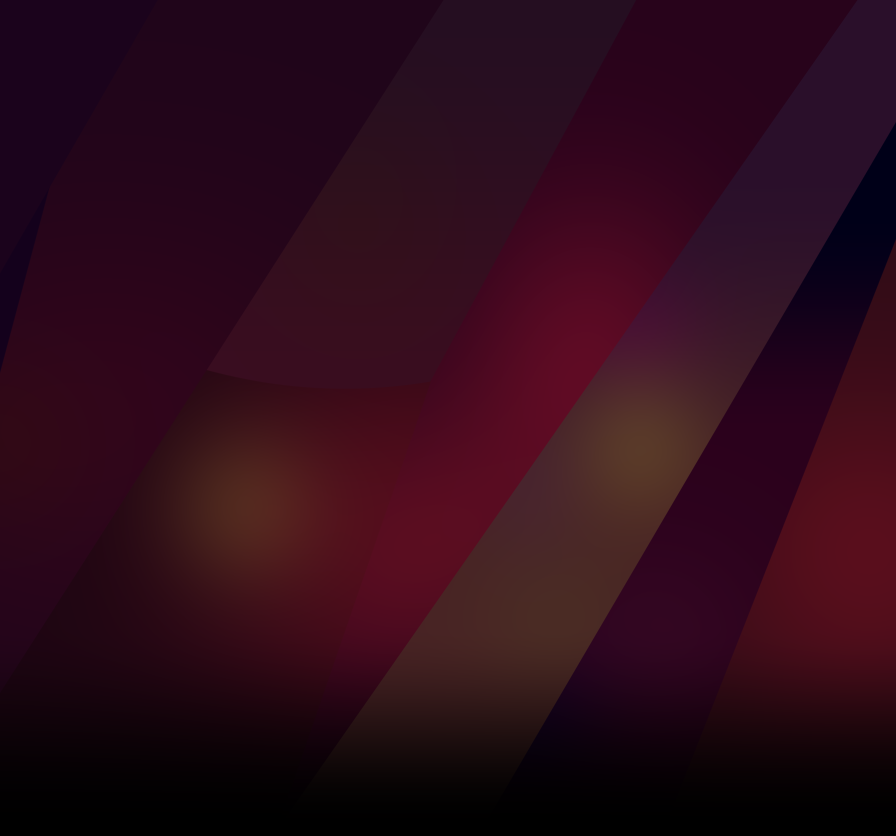
Reproduce this background procedurally as a Shadertoy shader.

```glsl
// Dark slanted glass panels lit by soft crimson, olive and violet glows.
// Each panel is a base tone plus gaussian glows; straight slanted edges
// and one shallow arc mask the panels, and the floor fades to black.

#define FADE_LOW 0.01
#define FADE_HIGH 0.25
#define ARC_CENTER 0.385
#define ARC_BASE 0.535
#define ARC_BEND 0.94
#define EDGE_PIXELS 0.8

// Coverage to the right of the slanted line from top to bottom
float rightOf(vec2 p, vec2 top, vec2 bottom) {
    float t = (p.y - bottom.y) / (top.y - bottom.y);
    float w = EDGE_PIXELS / iResolution.x;
    return smoothstep(-w, w, p.x - mix(bottom.x, top.x, t));
}

// Soft elliptical light
float glow(vec2 p, vec2 center, vec2 radius) {
    vec2 d = (p - center) / radius;
    return exp(-dot(d, d));
}

// Blend from 0 at height "high" to 1 at height "low"
float descend(float y, float high, float low) {
    return 1.0 - smoothstep(low, high, y);
}

vec3 leftPanel(vec2 p) {
    vec3 plum = vec3(0.125, 0.020, 0.100);
    plum += vec3(0.065, 0.0, 0.005) * glow(p, vec2(0.12, 0.50), vec2(0.30, 0.25));
    plum += vec3(0.01, 0.015, -0.02) * glow(p, vec2(0.0, 0.47), vec2(0.10, 0.10));
    vec3 indigo = vec3(0.080, 0.005, 0.110);
    vec3 violet = vec3(0.105, 0.012, 0.110);
    vec3 col = mix(indigo, plum, rightOf(p, vec2(0.052, 0.763), vec2(0.0, 0.554)));
    return mix(violet, col, rightOf(p, vec2(0.176, 1.0), vec2(0.0, 0.673)));
}

vec3 upperPanel(vec2 p) {
    vec3 col = mix(vec3(0.145, 0.055, 0.130), vec3(0.225, 0.050, 0.125),
                   descend(p.y, 1.0, 0.52));
    return col + vec3(0.0, 0.01, -0.02) * glow(p, vec2(0.40, 0.74), vec2(0.12, 0.15));
}

vec3 lowerPanel(vec2 p) {
    vec3 col = vec3(0.110, 0.020, 0.070);
    col += vec3(0.22, 0.03, 0.04) * glow(p, vec2(0.47, 0.36), vec2(0.25));
    return col + vec3(0.10, 0.125, 0.03) * glow(p, vec2(0.27, 0.395), vec2(0.09, 0.10));
}

vec3 crimsonPanel(vec2 p) {
    vec3 col = vec3(0.155, 0.010, 0.105);
    col += vec3(0.20, 0.03, 0.035) * glow(p, vec2(0.66, 0.57), vec2(0.15, 0.20));
    return col + vec3(0.19, 0.04, 0.02) * glow(p, vec2(0.45, 0.34), vec2(0.22, 0.18));
}

vec3 brightBand(vec2 p) {
    vec3 col = mix(vec3(0.165, 0.060, 0.165), vec3(0.280, 0.135, 0.140),
                   descend(p.y, 0.80, 0.38));
    col += vec3(0.08, 0.10, 0.015) * glow(p, vec2(0.715, 0.47), vec2(0.08, 0.09));
    col += vec3(0.06, -0.03, 0.04) * glow(p, vec2(0.70, 0.61), vec2(0.09, 0.08));
    col += vec3(0.0, 0.0, 0.035) * glow(p, vec2(0.59, 0.42), vec2(0.07, 0.09));
    return col + vec3(0.01, 0.035, 0.0) * glow(p, vec2(0.62, 0.26), vec2(0.10));
}

vec3 navyPanel(vec2 p) {
    vec3 col = mix(vec3(0.0, 0.0, 0.095), vec3(0.170, 0.005, 0.110),
                   descend(p.y, 0.75, 0.47));
    col += vec3(0.03, 0.02, 0.02) * glow(p, vec2(0.73, 0.24), vec2(0.12));
    return col + vec3(-0.08, 0.0, 0.03) * glow(p, vec2(0.58, 0.12), vec2(0.10));
}

vec3 emberPanel(vec2 p) {
    return vec3(0.190, 0.045, 0.090)
         + vec3(0.16, 0.01, 0.02) * glow(p, vec2(0.97, 0.34), vec2(0.18, 0.20));
}

void mainImage(out vec4 fragColor, in vec2 fragCoord) {
    vec2 p = fragCoord / iResolution.xy;

    // Middle panels, split by the shallow arc
    vec3 crimson = crimsonPanel(p);
    vec3 upper = mix(upperPanel(p), crimson,
                     rightOf(p, vec2(0.710, 1.0), vec2(0.482, 0.547)));
    vec3 lower = mix(lowerPanel(p), crimson,
                     rightOf(p, vec2(0.482, 0.547), vec2(0.404, 0.304)));
    float arc = ARC_BASE + ARC_BEND * (p.x - ARC_CENTER) * (p.x - ARC_CENTER);
    float w = EDGE_PIXELS / iResolution.y;
    vec3 middle = mix(lower, upper, smoothstep(-w, w, p.y - arc));

    // Stack the panels from left to right
    vec3 col = mix(leftPanel(p), middle, rightOf(p, vec2(0.495, 1.0), vec2(0.0, 0.171)));
    col = mix(col, brightBand(p), rightOf(p, vec2(0.957, 1.0), vec2(0.371, 0.102)));
    col = mix(col, navyPanel(p), rightOf(p, vec2(1.0, 0.854), vec2(0.547, 0.025)));
    col = mix(col, emberPanel(p), rightOf(p, vec2(1.0, 0.714), vec2(0.768, 0.081)));

    // Fade the floor to black
    col *= smoothstep(FADE_LOW, FADE_HIGH, p.y);
    fragColor = vec4(max(col, 0.0), 1.0);
}
```
